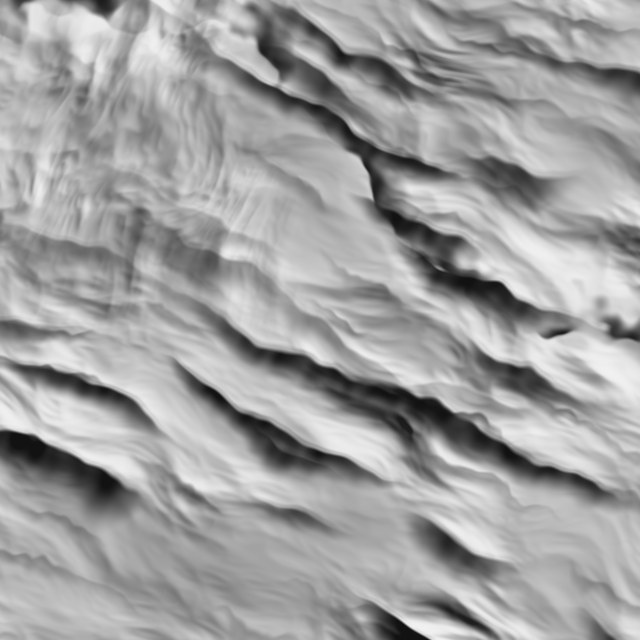
Write a Shadertoy shader that draws this texture map.

```glsl
#define STRIKE 0.44        // downhill tilt of the strata, radians
#define LIGHT vec2(0.75, 0.66)
#define BASE_TONE 0.70
#define SHADOW_TONE 0.07
#define RELIEF_GAIN 0.068
#define LIP_GAIN 0.22
#define MOTTLE 0.26
#define EDGE_SOFT 0.008
#define SLOPE_STEP 0.0035
#define COARSE_LEDGES 5.5
#define FINE_LEDGES 8.5
#define SMALL_LEDGES 14.0

vec2 hashGradient(vec2 cell) {
    vec3 q = fract(cell.xyx * vec3(0.1031, 0.1030, 0.0973));
    q += dot(q, q.yzx + 33.33);
    return 2.0 * fract((q.xx + q.yz) * q.zy) - 1.0;
}

float noise(vec2 p) {
    vec2 i = floor(p), f = fract(p);
    vec2 u = f * f * f * (f * (f * 6.0 - 15.0) + 10.0);
    vec2 e = vec2(0.0, 1.0);
    float a = dot(hashGradient(i), f);
    float b = dot(hashGradient(i + e.yx), f - e.yx);
    float c = dot(hashGradient(i + e.xy), f - e.xy);
    float d = dot(hashGradient(i + e.yy), f - e.yy);
    return mix(mix(a, b, u.x), mix(c, d, u.x), u.y);
}

// x runs along the layers, y across them
vec2 toFrame(vec2 p, float angle) {
    float c = cos(angle), s = sin(angle);
    return vec2(c * p.x - s * p.y, s * p.x + c * p.y);
}

// Sharp-crested ridges, stretched along the frame's x axis
float ridges(vec2 p, float angle, vec2 scale) {
    p += 0.055 * vec2(noise(p * 6.0 + 3.7), noise(p * 6.0 + 31.2));
    vec2 q = toFrame(p, angle) * scale + 40.0;
    float height = 0.0, amp = 0.5;
    for (int i = 0; i < 4; i++) {
        float n = noise(q);
        height += amp * (1.0 - sqrt(n * n + 0.003));
        q = toFrame(q, 0.25) * 1.9 + 17.3;
        amp *= 0.37;
    }
    return height;
}

// Positive where the ground faces the light
float litSlope(vec2 p, float angle, vec2 scale) {
    vec2 d = LIGHT * SLOPE_STEP;
    return (ridges(p - d, angle, scale) - ridges(p + d, angle, scale)) / (2.0 * SLOPE_STEP);
}

float overhang(float along, float id, float seed) {
    return smoothstep(-0.06, 0.22, noise(vec2(along * 3.2 + seed, id * 7.31 + 50.5)));
}

// x: shadow hanging below each ledge, y: bright lip above it
vec2 ledges(vec2 st, float freq, float seed) {
    float v = st.y * freq + seed
            + 0.55 * noise(st * vec2(2.5, 3.0) + seed)
            + freq * 0.028 * noise(st * vec2(11.0, 9.0) + seed)
            + freq * 0.010 * noise(st * vec2(30.0, 20.0) + seed);
    float id = floor(v), up = fract(v), down = 1.0 - up;
    float soft = EDGE_SOFT * freq;
    float depth = overhang(st.x, id, seed);
    float shadow = depth * smoothstep(0.0, soft, down)
                 * (1.0 - smoothstep(0.08, mix(0.15, 0.46, depth), down));
    float lip = overhang(st.x, id - 1.0, seed) * exp(-2.5 * up) * down * smoothstep(0.0, soft, up);
    return vec2(shadow, lip);
}

// Broken dark gully curving down to the right, sharp on its lower left bank
vec2 gully(vec2 p) {
    float bend = (p.x - 0.3) / 0.33;
    float course = 0.45 + 0.52 * exp(-bend * max(bend, 0.0));
    float offset = p.y - course + 0.06 * noise(p * 6.0)
                 + 0.04 * noise(p * 17.0) + 0.02 * noise(p * 40.0);
    float reach = smoothstep(-0.2, 0.25, noise(p * 9.0 + 5.0) + 0.5 * noise(p * 24.0));
    float shadow = reach * smoothstep(0.0, 0.012, offset)
                 * (1.0 - smoothstep(0.012, 0.025 + 0.05 * reach, offset));
    float bank = exp(-abs(offset) / 0.05) * (1.0 - smoothstep(-0.006, 0.006, offset));
    return vec2(shadow, bank);
}

void mainImage(out vec4 fragColor, in vec2 fragCoord) {
    vec2 p = fragCoord / iResolution.y;
    vec2 st = toFrame(p, STRIKE);
    st.y += 0.06 * noise(p * 2.3 + 8.0);

    // Rugged ground at upper left, patches of smooth ground elsewhere
    float rugged = smoothstep(0.45, 0.65, p.y + 0.15 * noise(p * 4.0))
                 * (1.0 - smoothstep(0.25, 0.55, p.x + 0.2 * noise(p * 3.0 + 9.0)));
    float rough = mix(0.3, 1.0, smoothstep(-0.2, 0.35, noise(p * 3.5 + 12.0)));

    // Relief shading
    float strata = litSlope(p, STRIKE, vec2(3.6, 8.0)) * rough;
    float ripples = litSlope(p, -1.0, vec2(5.0, 8.5));
    float relief = mix(strata, ripples, rugged * 0.9);
    relief *= relief < 0.0 ? 1.2 : 0.9;

    // Ledges and gully
    vec2 coarse = ledges(st, COARSE_LEDGES, 3.4);
    vec2 fine = ledges(st, FINE_LEDGES, 21.7);
    vec2 small = ledges(st * vec2(1.6, 1.0), SMALL_LEDGES, 47.2);
    vec2 cut = gully(p);
    float presence = 1.0 - 0.8 * rugged;
    float light = (1.0 - coarse.x * presence) * (1.0 - 0.9 * fine.x * presence)
                * (1.0 - 0.6 * small.x * rough * presence) * (1.0 - 0.9 * cut.x);
    float streaks = 0.98 + 0.35 * noise(st * vec2(38.0, 9.0));
    float shadow = clamp((1.0 - light) * streaks, 0.0, 1.0);

    // Tone
    float lip = max(max(coarse.y, fine.y) * presence, 0.6 * cut.y);
    float tone = BASE_TONE + RELIEF_GAIN * relief + LIP_GAIN * lip
               + MOTTLE * noise(st * vec2(2.0, 4.0) + 60.0);
    tone = tone > 0.8 ? 0.8 + 0.15 * tanh((tone - 0.8) / 0.15) : tone;
    tone = mix(max(tone, 0.12), SHADOW_TONE, shadow);
    fragColor = vec4(vec3(tone), 1.0);
}
```
